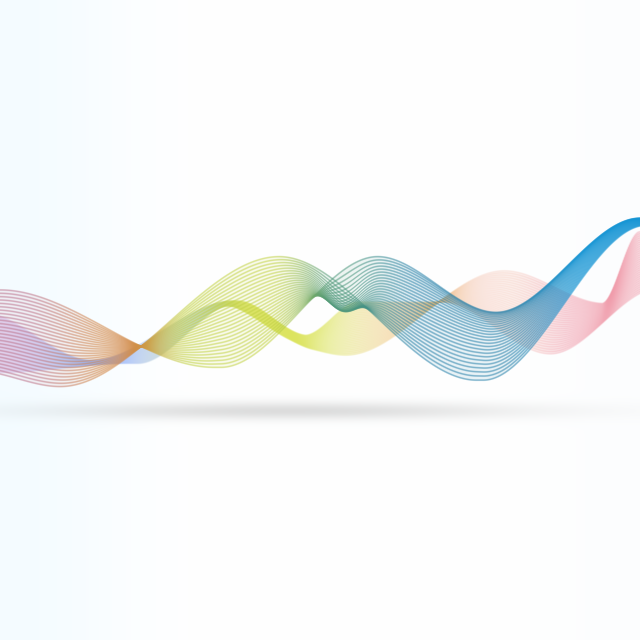
Reproduce this background procedurally as a WebGL 2 fragment shader.

```glsl
#version 300 es
precision highp float;
// Two translucent ribbons of fine rainbow lines twisting above a soft shadow on white.
uniform vec2 u_resolution;
out vec4 fragColor;

float ease(float a, float b, float x) { return smoothstep(a, b, x); }

// Both edges of the front ribbon, as sums of smooth rises and falls
vec2 frontEdges(float x) {
  float a = 0.547 - 0.121 * ease(0.0, 0.335, x) + 0.173 * ease(0.345, 0.59, x)
          - 0.087 * ease(0.59, 0.775, x) + 0.147 * ease(0.775, 1.0, x);
  float b = 0.421 - 0.025 * ease(-0.04, 0.094, x) + 0.203 * ease(0.094, 0.436, x)
          - 0.193 * ease(0.436, 0.745, x) + 0.242 * ease(0.755, 1.01, x);
  return vec2(a, b);
}

// Both edges of the back ribbon
vec2 backEdges(float x) {
  float a = 0.512 - 0.075 * ease(-0.03, 0.143, x) + 0.093 * ease(0.143, 0.365, x)
          - 0.054 * ease(0.371, 0.482, x) + 0.052 * ease(0.475, 0.56, x)
          - 0.081 * ease(0.69, 0.86, x) + 0.103 * ease(0.86, 1.03, x);
  float b = 0.418 + 0.014 * ease(0.0, 0.2, x) + 0.094 * ease(0.215, 0.37, x)
          - 0.066 * ease(0.339, 0.488, x) - 0.015 * ease(0.45, 0.54, x)
          + 0.132 * ease(0.54, 0.788, x) - 0.051 * ease(0.788, 0.944, x)
          + 0.112 * ease(0.94, 1.0, x);
  return vec2(a, b);
}

vec3 frontColor(float x) {
  vec3 c = mix(vec3(0.74, 0.46, 0.56), vec3(0.82, 0.53, 0.28), ease(0.03, 0.17, x));
  c = mix(c, vec3(0.76, 0.82, 0.27), ease(0.19, 0.3, x));
  c = mix(c, vec3(0.30, 0.59, 0.48), ease(0.42, 0.53, x));
  c = mix(c, vec3(0.15, 0.50, 0.66), ease(0.53, 0.66, x));
  return mix(c, vec3(0.08, 0.58, 0.83), ease(0.78, 0.92, x));
}

vec3 backColor(float x) {
  vec3 c = mix(vec3(0.76, 0.58, 0.87), vec3(0.56, 0.68, 0.98), ease(0.0, 0.11, x));
  c = mix(c, vec3(0.66, 0.77, 0.70), ease(0.18, 0.29, x));
  c = mix(c, vec3(0.82, 0.86, 0.18), ease(0.29, 0.4, x));
  c = mix(c, vec3(0.93, 0.72, 0.40), ease(0.5, 0.63, x));
  c = mix(c, vec3(0.95, 0.73, 0.66), ease(0.65, 0.77, x));
  return mix(c, vec3(0.92, 0.46, 0.54), ease(0.79, 0.9, x));
}

// Coverage of a sheet of lines spread between two edges, over a faint fill
float sheet(float y, vec2 edges, vec2 slopes, float bulge, float spread,
            int count, float lineAlpha, float fillAlpha) {
  float pixel = 1.0 / u_resolution.y;
  float low = min(edges.x, edges.y), high = max(edges.x, edges.y);
  low = min(low, 0.5 * (edges.x + edges.y) - bulge);
  float inside = ease(low - pixel, low + pixel, y) * (1.0 - ease(high - pixel, high + pixel, y));
  float clear = 1.0 - fillAlpha * inside;
  for (int i = 0; i < count; i++) {
    float t = pow(float(i) / float(count - 1), spread);
    float height = mix(edges.x, edges.y, t) - 4.0 * t * (1.0 - t) * bulge;
    float slope = mix(slopes.x, slopes.y, t);
    float d = abs(y - height) * inversesqrt(1.0 + slope * slope);
    float line = 1.0 - ease(0.0, 0.0009 + pixel, d);
    clear *= 1.0 - lineAlpha * line;
  }
  return 1.0 - clear;
}

void main() {
  vec2 p = gl_FragCoord.xy / u_resolution;
  float x = p.x, y = p.y, e = 0.002;

  // White ground with a cool tint at the left
  vec3 color = mix(vec3(0.955, 0.985, 1.0), vec3(0.996, 0.998, 0.998), ease(0.0, 0.32, x));
  color -= vec3(0.008, 0.006, 0.003) * ease(0.75, 1.0, x);

  // Long soft shadow
  vec2 s = (p - vec2(0.45, 0.358)) / vec2(0.36, 0.0135);
  color *= 1.0 - 0.135 * exp(-s.x * s.x - s.y * s.y);

  // Back ribbon
  vec2 edges = backEdges(x);
  vec2 slopes = (backEdges(x + e) - backEdges(x - e)) / (2.0 * e);
  float cover = sheet(y, edges, slopes, 0.0, 1.0, 30, 0.22, 0.2);
  color = mix(color, backColor(x), cover);

  // Front ribbon, sagging where its edges cross
  edges = frontEdges(x);
  slopes = (frontEdges(x + e) - frontEdges(x - e)) / (2.0 * e);
  float twist = (x - 0.537) / 0.04;
  float bulge = 0.05 * exp(-twist * twist);
  float spread = 1.0 + 0.5 * ease(0.6, 0.75, x);
  cover = sheet(y, edges, slopes, bulge, spread, 26, 0.55, 0.1);
  color = mix(color, frontColor(x), cover);

  fragColor = vec4(color, 1.0);
}
```
